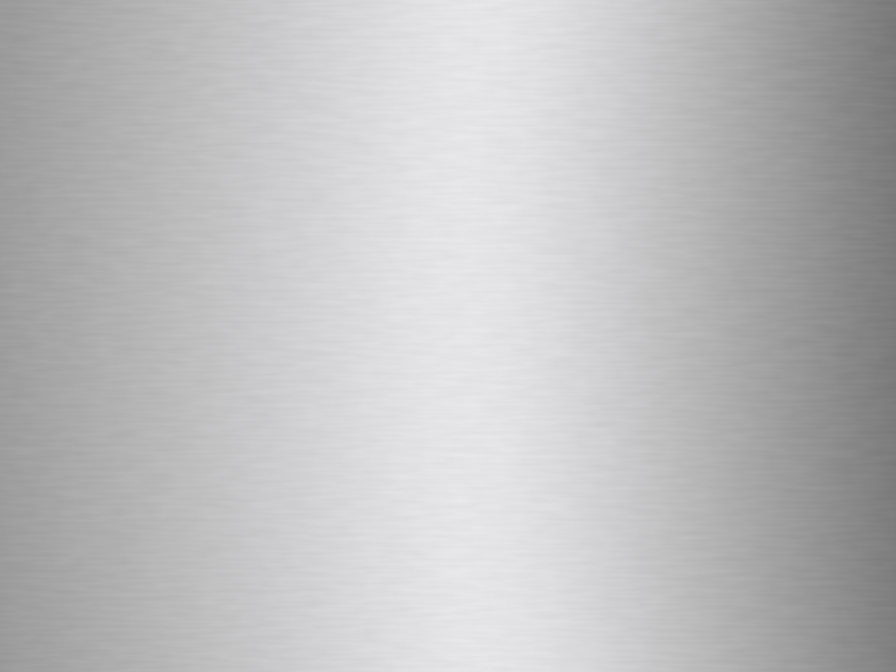
Write a Shadertoy shader that draws this texture.

```glsl
#define PEAK_LEVEL 0.897
#define PEAK_X 0.515
#define PEAK_BEND 0.022
#define LEFT_SLOPE 0.62
#define LEFT_ROUND 0.065
#define RIGHT_SLOPE 1.1
#define RIGHT_ROUND 0.12
#define TOP_SHADE 0.025
#define GRAIN_AMOUNT 0.017
#define COOL_TINT 0.008

vec2 hashGradient(vec2 cell) {
    vec3 p = fract(cell.xyx * vec3(0.1031, 0.1030, 0.0973));
    p += dot(p, p.yzx + 33.33);
    float angle = 6.28318 * fract((p.x + p.y) * p.z);
    return vec2(cos(angle), sin(angle));
}

float gradientNoise(vec2 p) {
    vec2 cell = floor(p), f = fract(p);
    vec2 blend = f * f * f * (f * (f * 6.0 - 15.0) + 10.0);
    float a = dot(hashGradient(cell), f);
    float b = dot(hashGradient(cell + vec2(1, 0)), f - vec2(1, 0));
    float c = dot(hashGradient(cell + vec2(0, 1)), f - vec2(0, 1));
    float d = dot(hashGradient(cell + vec2(1, 1)), f - vec2(1, 1));
    return mix(mix(a, b, blend.x), mix(c, d, blend.x), blend.y);
}

// Rounded ramp: flat at zero, then nearly linear
float softRamp(float d, float slope, float rounding) {
    return slope * (sqrt(d * d + rounding * rounding) - rounding);
}

// Broad vertical reflection, gently bowed to the left
float sheen(vec2 uv) {
    float bow = 2.0 * uv.y - 1.0;
    float d = uv.x - PEAK_X - PEAK_BEND * bow * bow;
    float falloff = d < 0.0 ? softRamp(d, LEFT_SLOPE, LEFT_ROUND)
                            : softRamp(d, RIGHT_SLOPE, RIGHT_ROUND);
    float topCorner = smoothstep(0.6, 1.0, uv.y) * smoothstep(0.7, 1.0, uv.x);
    return PEAK_LEVEL - falloff - TOP_SHADE * topCorner;
}

// Horizontal brush strokes of several lengths and widths
float brushedGrain(vec2 p) {
    float grain = 0.0, weight = 1.0;
    vec2 density = vec2(14.0, 170.0);
    for (int i = 0; i < 3; i++) {
        grain += weight * gradientNoise(p * density + 19.7 * float(i));
        density *= vec2(1.8, 0.62);
        weight *= 0.65;
    }
    return grain;
}

void mainImage(out vec4 fragColor, in vec2 fragCoord) {
    vec2 uv = fragCoord / iResolution.xy;
    vec2 p = fragCoord / iResolution.y;

    float level = sheen(uv) + GRAIN_AMOUNT * brushedGrain(p);

    // Slightly cool metal
    vec3 color = vec3(level) + vec3(0.0, 0.0, COOL_TINT) * smoothstep(0.6, 0.9, level);
    fragColor = vec4(clamp(color, 0.0, 1.0), 1.0);
}
```
